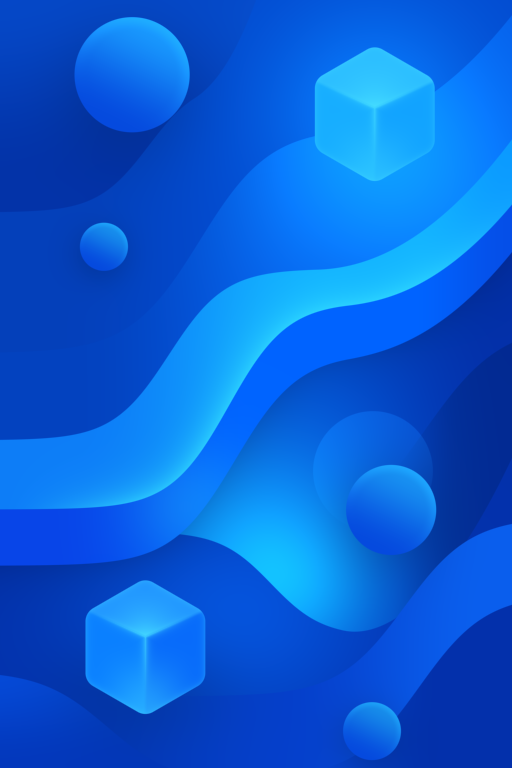
Write a Shadertoy shader that draws this background.

```glsl
// Abstract blue backdrop: flowing ribbons with glowing edges, glossy spheres and rounded cubes.

// A flowing edge: one smooth step in height plus a parabolic tail on the right.
struct Wave { float base, rise, center, width, tailStart, tailCurve; };

float waveHeight(Wave w, float x) {
    float tail = max(x - w.tailStart, 0.0);
    return w.base + w.rise * (0.5 + 0.5 * tanh((x - w.center) / w.width)) + w.tailCurve * tail * tail;
}

// Approximate distance below the edge, positive underneath.
float below(Wave w, vec2 p) {
    float dx = 0.004, h = waveHeight(w, p.x);
    float slope = (waveHeight(w, p.x + dx) - h) / dx;
    return (h - p.y) / sqrt(1.0 + slope * slope);
}

float cover(float depth, float aa) { return smoothstep(-aa, aa, depth); }

vec3 ramp(vec3 a, vec3 b, float from, float to, float x) { return mix(a, b, smoothstep(from, to, x)); }

float glow(vec2 p, vec2 center, vec2 radius) {
    vec2 q = (p - center) / radius;
    return exp(-dot(q, q));
}

// Sphere lit from above right, with a soft shadow and a thin rim.
vec3 drawSphere(vec3 col, vec2 p, vec2 center, float radius, float gain, float aa) {
    vec2 q = (p - center) / radius;
    float r = length(q), lit = smoothstep(-0.9, 1.0, dot(q, vec2(0.42, 0.85)));
    col *= 1.0 - 0.16 * glow(q, vec2(-0.1, -0.3), vec2(1.15));
    vec3 body = mix(vec3(0.02, 0.29, 0.87), vec3(0.1, 0.61, 1.0) * gain, lit);
    body += vec3(0.02, 0.07, 0.05) * smoothstep(0.75, 1.0, r) * lit;
    return mix(col, body, cover((1.0 - r) * radius, aa));
}

// Distance to a rounded hexagon with its point upward.
float hexagon(vec2 q, float apothem, float corner) {
    vec2 k = vec2(-0.866025, 0.5);
    float inner = apothem - corner, halfSide = inner * 0.57735;
    q = abs(q.yx);
    q -= 2.0 * min(dot(k, q), 0.0) * k;
    q -= vec2(clamp(q.x, -halfSide, halfSide), inner);
    return length(q) * sign(q.y) - corner;
}

// Isometric cube: three faces that meet at a luminous inner corner.
vec3 drawCube(vec3 col, vec2 p, vec2 center, float lift, vec3 left, vec3 right, float aa) {
    vec3 shine = vec3(0.28, 0.88, 1.0);
    float d = hexagon(p - center, 0.117, 0.03), soft = aa + 0.003;
    vec2 v = p - center - vec2(0.0, lift);
    float roof = (v.y - 0.45 * abs(v.x)) * 0.912;
    vec3 body = ramp(left, right, -soft, soft, v.x);
    body = mix(body, shine, 0.45 * smoothstep(0.0, 0.16, -v.y) * smoothstep(0.12, 0.0, abs(v.x)));
    vec3 top = mix(left + vec3(0.07, 0.05, 0.0), shine, 0.85 * exp(-length(v) * 20.0));
    body = ramp(body, top, -soft, soft, roof);
    float ridge = max(0.55 * exp(-abs(roof) * 170.0), 0.65 * exp(-abs(v.x) * 170.0) * step(v.y, 0.0));
    ridge *= smoothstep(0.14, 0.0, length(v));
    body = mix(body, shine, ridge + 0.25 * exp(min(d, 0.0) * 180.0));
    return mix(col, body, cover(-d, aa));
}

// Upper backdrop: three overlapping swells.
vec3 upperSwells(vec2 p, float aa) {
    vec3 col = ramp(vec3(0.01, 0.2, 0.66), vec3(0.02, 0.28, 0.78), 1.15, 1.5, p.y);
    vec3 swell = ramp(vec3(0.015, 0.25, 0.73), vec3(0.01, 0.29, 0.81), 0.1, 0.5, p.x);
    col = mix(col, swell, cover(below(Wave(1.085, 0.26, 0.29, 0.1, 0.38, 11.0), p), aa));
    swell = ramp(vec3(0.01, 0.26, 0.75), vec3(0.02, 0.37, 0.91), 0.15, 0.6, p.x);
    swell += vec3(0.02, 0.12, 0.08) * glow(p, vec2(0.8, 1.1), vec2(0.3, 0.2));
    col = mix(col, swell, cover(below(Wave(0.81, 0.44, 0.39, 0.1375, 0.65, 1.8), p), aa));
    return col + vec3(0.02, 0.19, 0.18) * glow(p, vec2(0.732, 1.28), vec2(0.21));
}

// Lower basin: a cyan pool of light, a slope, a ribbon and the floor.
vec3 lowerBasin(vec2 p, float aa) {
    vec3 dark = vec3(0.01, 0.19, 0.67);
    vec3 col = ramp(vec3(0.01, 0.3, 0.82), dark, 0.6, 1.0, p.x);
    col += vec3(0.05, 0.3, 0.18) * glow(p, vec2(0.49, 0.43), vec2(0.24, 0.23));
    col += vec3(0.02, 0.2, 0.08) * glow(p, vec2(0.56, 0.35), vec2(0.16, 0.14));
    float fold = cover(below(Wave(0.45, 0.42, 0.83, 0.15, 1.0, 0.0), p), aa);
    col *= 1.0 - 0.14 * fold * smoothstep(0.76, 0.9, p.x);
    float disc = cover(0.117 - length(p - vec2(0.7285, 0.58)), aa);
    col += vec3(0.02, 0.08, 0.09) * disc * smoothstep(0.42, 0.7, p.y);
    vec3 slope = mix(dark, vec3(0.02, 0.33, 0.87), glow(p, vec2(0.45, 0.3), vec2(0.3, 0.25)));
    col = mix(col, slope, cover(below(Wave(0.462, -0.205, 0.53, 0.1, 0.67, 3.2), p), aa));
    vec3 band = ramp(vec3(0.02, 0.25, 0.8), vec3(0.04, 0.37, 0.93), 0.55, 0.95, p.x);
    float edge = cover(below(Wave(0.14, 0.35, 0.79, 0.13, 1.0, 0.0), p), aa);
    col = mix(col, band, edge * smoothstep(0.1, 0.6, p.x));
    edge = cover(below(Wave(-0.02, 0.36, 0.82, 0.13, 1.0, 0.0), p), aa);
    col = mix(col, dark, edge * smoothstep(0.6, 0.85, p.x));
    vec3 mound = ramp(vec3(0.01, 0.22, 0.74), vec3(0.02, 0.29, 0.85), 0.0, 0.19, p.y);
    return mix(col, mound, cover(below(Wave(0.19, -0.22, 0.21, 0.13, 1.0, 0.0), p), aa));
}

void mainImage(out vec4 fragColor, in vec2 fragCoord) {
    vec2 p = fragCoord / iResolution.xy * vec2(1.0, 1.5);
    float aa = 0.8 / iResolution.x;

    // Main ribbons: bright above, deep blue below
    float topEdge = below(Wave(0.64, 0.335, 0.33, 0.11, 0.62, 1.75), p);
    float midEdge = below(Wave(0.505, 0.405, 0.447, 0.115, 0.68, 1.86), p);
    float lowEdge = below(Wave(0.395, 0.415, 0.46, 0.125, 0.68, 1.93), p);
    vec3 bright = ramp(vec3(0.05, 0.49, 0.97), vec3(0.07, 0.7, 1.0), 0.15, 0.65, p.x);
    bright = ramp(bright, vec3(0.04, 0.6, 1.0), 0.8, 1.0, p.x);
    float rim = exp(min(midEdge, 0.0) * 30.0) * smoothstep(0.0, 0.3, p.x) * smoothstep(1.1, 0.75, p.x);
    bright = mix(bright, vec3(0.2, 0.87, 1.0), 0.7 * rim);
    vec3 deep = ramp(vec3(0.03, 0.27, 0.91), vec3(0.0, 0.39, 1.0), 0.1, 0.5, p.x);
    deep += vec3(0.05, 0.14, 0.0) * glow(p, vec2(0.38, 0.51), vec2(0.13, 0.12));
    deep = ramp(deep, vec3(0.02, 0.31, 0.91), 0.8, 1.0, p.x);
    vec3 col = mix(upperSwells(p, aa), bright, cover(topEdge, aa));
    col = mix(col, deep, cover(midEdge, aa));
    float shadow = 0.12 * exp(-max(lowEdge, 0.0) * 22.0);
    col = mix(col, lowerBasin(p, aa) * (1.0 - shadow), cover(lowEdge, aa));

    // Floating solids
    col = drawSphere(col, p, vec2(0.258, 1.354), 0.1125, 1.0, aa);
    col = drawSphere(col, p, vec2(0.203, 1.018), 0.047, 0.93, aa);
    col = drawSphere(col, p, vec2(0.764, 0.504), 0.088, 0.95, aa);
    col = drawSphere(col, p, vec2(0.7266, 0.072), 0.0566, 0.92, aa);
    col = drawCube(col, p, vec2(0.732, 1.277), 0.012, vec3(0.09, 0.68, 1.0), vec3(0.07, 0.64, 1.0), aa);
    col *= 1.0 - 0.15 * glow(p, vec2(0.284, 0.15), vec2(0.17, 0.11));
    col = drawCube(col, p, vec2(0.284, 0.236), 0.02, vec3(0.04, 0.5, 1.0), vec3(0.03, 0.42, 0.98), aa);
    fragColor = vec4(clamp(col, 0.0, 1.0), 1.0);
}
```
